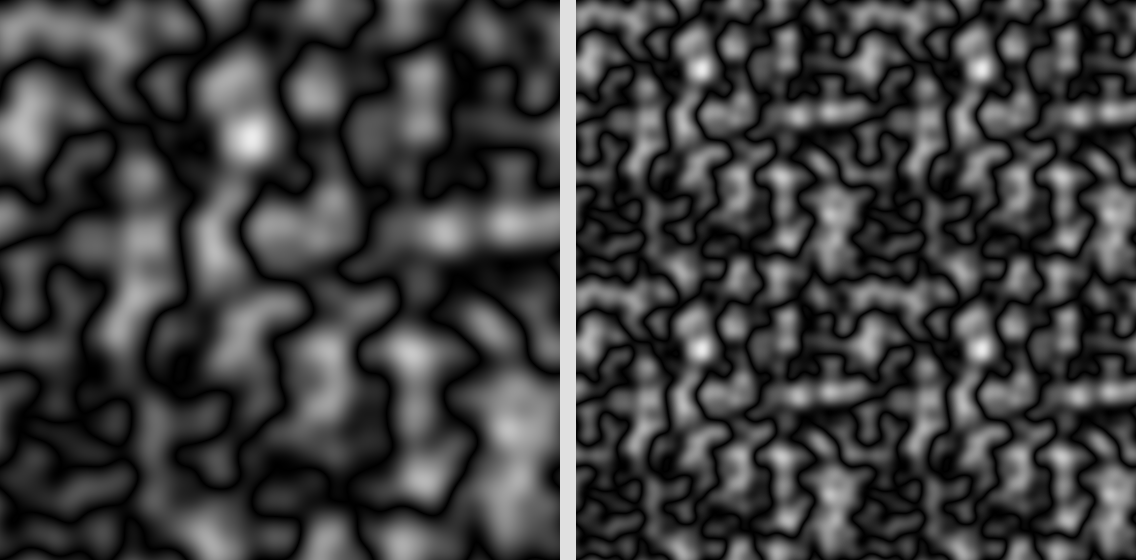
Left, the tile; right, the same tile 2 across and 2 down.
This texture is drawn by a Shadertoy shader. Its source:

```glsl
// Tiling billow noise: soft grey blobs parted by thin, winding black creases.

#define CELLS 6        // lattice cells across the tile in the first octave
#define OCTAVES 2      // layers of noise, each twice as fine as the last
#define FADE 0.5       // strength of each layer relative to the previous one
#define GAIN 1.21      // overall brightness
#define SEED 17u       // picks another arrangement

const float TAU = 6.2831853;

// Integer hash of a lattice point to the range 0..1
float hash(ivec2 cell, uint layer) {
    uint h = uint(cell.x) * 1597u + uint(cell.y) * 51749u + (layer + SEED) * 7919u;
    h = (h ^ (h >> 16)) * 73244475u;
    h = (h ^ (h >> 15)) * 73244475u;
    h ^= h >> 16;
    return float(h & 65535u) / 65536.0;
}

// Slope of a random unit gradient at a lattice point, wrapped to the period
float cornerSlope(ivec2 cell, vec2 offset, int period, uint layer) {
    ivec2 wrapped = (cell + period) % period;
    float angle = TAU * hash(wrapped, layer);
    return dot(vec2(cos(angle), sin(angle)), offset);
}

// Periodic gradient noise with quintic blending
float gradientNoise(vec2 p, int period, uint layer) {
    ivec2 cell = ivec2(floor(p));
    vec2 f = fract(p);
    vec2 blend = f * f * f * (f * (f * 6.0 - 15.0) + 10.0);
    float a = cornerSlope(cell, f, period, layer);
    float b = cornerSlope(cell + ivec2(1, 0), f - vec2(1, 0), period, layer);
    float c = cornerSlope(cell + ivec2(0, 1), f - vec2(0, 1), period, layer);
    float d = cornerSlope(cell + ivec2(1, 1), f - vec2(1, 1), period, layer);
    return mix(mix(a, b, blend.x), mix(c, d, blend.x), blend.y);
}

void mainImage(out vec4 fragColor, in vec2 fragCoord) {
    vec2 uv = fragCoord / iResolution.xy;

    // Sum of octaves, each wrapping at the tile edge
    float height = 0.0;
    float strength = 1.0;
    int period = CELLS;
    for (int i = 0; i < OCTAVES; i++) {
        height += strength * gradientNoise(uv * float(period), period, uint(i));
        strength *= FADE;
        period *= 2;
    }

    // Folding at zero turns sign changes into dark creases
    float grey = clamp(GAIN * abs(height), 0.0, 1.0);
    fragColor = vec4(vec3(grey), 1.0);
}
```
